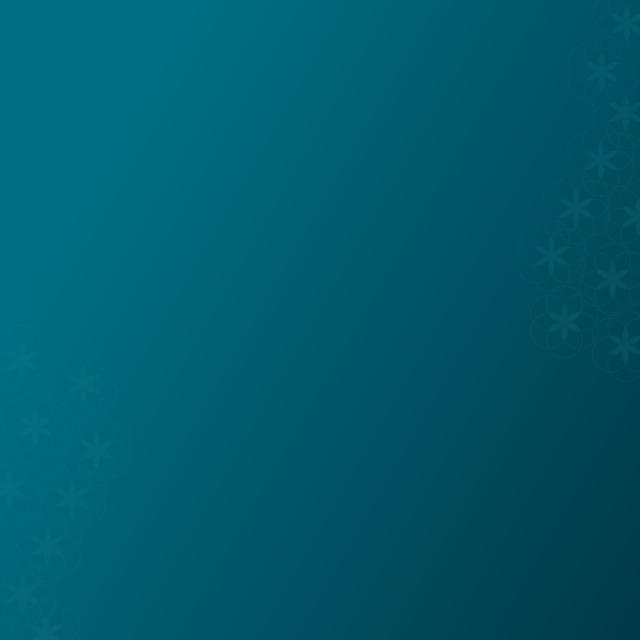
Give the GLSL for this background, as a Shadertoy shader.

```glsl
const float PETAL_RADIUS = 0.028;

// Centre of one flower in the lower left cluster
vec2 flowerCentre(int i) {
    float n = float(i);
    vec2 chainStep = vec2(-0.0387, -0.0749);
    if (i < 4) return vec2(0.151, 0.297) + n * chainStep;
    if (i < 6) return vec2(0.0716, 0.009) + (n - 4.0) * chainStep;
    if (i < 9) {
        float k = n - 5.0;
        return vec2(0.151, 0.297) + mod(k, 2.0) * vec2(-0.0204, 0.1029)
             + floor(k / 2.0) * vec2(-0.0957, 0.0365);
    }
    return vec2(0.0143, 0.2357);
}

// Opacity of six overlapping rings with a star where they cross
float flower(vec2 p, float pixel) {
    float r = PETAL_RADIUS;
    if (length(p) > 2.2 * r) return 0.0;

    // Fold the plane into one sector around a petal axis
    float sector = radians(60.0);
    float angle = mod(atan(p.y, p.x), sector) - 0.5 * sector;
    vec2 q = length(p) * vec2(cos(angle), abs(sin(angle)));

    float axial = abs(length(q - vec2(r, 0.0)) - r);
    float nearRing = abs(length(q - r * vec2(0.5, 0.866)) - r);
    float lens = length(q - r * vec2(0.5, -0.866)) - r;
    float ring = min(min(axial, nearRing), abs(lens));

    float line = 1.0 - smoothstep(0.0, pixel, ring - 0.0004);
    float star = 1.0 - smoothstep(-pixel, pixel, lens - 0.0012);
    star *= 1.0 - smoothstep(r - pixel, r + pixel, length(p));
    return max(0.09 * line, 0.18 * star);
}

void mainImage(out vec4 fragColor, in vec2 fragCoord) {
    vec2 uv = fragCoord / iResolution.xy;
    float pixel = 1.0 / min(iResolution.x, iResolution.y);

    // Diagonal gradient, level near the upper left corner
    float slope = dot(vec2(uv.x, 1.0 - uv.y), vec2(0.866, 0.5));
    float shade = clamp((slope - 0.26) / 1.106, 0.0, 1.0);
    vec3 color = mix(vec3(0.0, 0.435, 0.515), vec3(0.0, 0.222, 0.28), shade);

    // Two flower clusters, the second turned by half a circle
    vec2 turned = vec2(1.0124, 0.897) - uv;
    float cover = 0.0;
    for (int i = 0; i < 10; i++) {
        vec2 centre = flowerCentre(i);
        cover = max(cover, flower(uv - centre, pixel));
        cover = max(cover, flower(turned - centre, pixel));
    }
    color = mix(color, vec3(0.1, 0.5, 0.55), cover);

    fragColor = vec4(color, 1.0);
}
```
